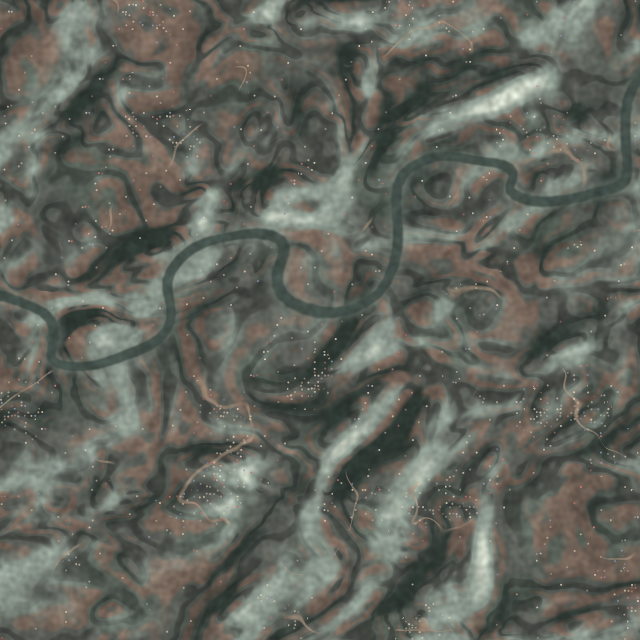
Give the GLSL for this texture, as a Shadertoy shader.

```glsl
// Aerial view of folded hills: warped ridge noise is lit from one side,
// flat ground carries brown contour bands, a meandering river crosses it,
// and clustered specks and thin tracks mark the settlements.

const vec3 SHADOW = vec3(0.18, 0.22, 0.20);
const vec3 GROUND = vec3(0.355, 0.37, 0.345);
const vec3 LIT = vec3(0.54, 0.59, 0.55);
const vec3 GLINT = vec3(0.82, 0.85, 0.79);
const vec3 SOIL = vec3(0.50, 0.415, 0.365);
const vec3 MEADOW = vec3(0.34, 0.40, 0.355);
const vec3 WATER = vec3(0.25, 0.30, 0.28);
const vec3 BANK = vec3(0.45, 0.49, 0.455);
const vec3 TRACK = vec3(0.70, 0.60, 0.51);

float hash(vec2 p) {
    return fract(sin(dot(p, vec2(127.1, 311.7))) * 43758.5453);
}

vec2 hash2(vec2 p) {
    return vec2(hash(p), hash(p + 57.3));
}

float cornerSlope(vec2 cell, vec2 corner, vec2 f) {
    return dot(hash2(cell + corner) * 2.0 - 1.0, f - corner);
}

// Gradient noise, roughly -0.6 to 0.6
float noise(vec2 p) {
    vec2 i = floor(p), f = fract(p);
    vec2 u = f * f * f * (f * (f * 6.0 - 15.0) + 10.0);
    vec2 e = vec2(1.0, 0.0);
    return mix(mix(cornerSlope(i, e.yy, f), cornerSlope(i, e.xy, f), u.x),
               mix(cornerSlope(i, e.yx, f), cornerSlope(i, e.xx, f), u.x), u.y);
}

// Rounded crests where the noise changes sign
float ridge(vec2 p) {
    float n = noise(p);
    return 1.0 - 2.0 * sqrt(n * n + 0.004);
}

float terrain(vec2 p) {
    p += 0.65 * vec2(noise(p * 0.8 + 3.7), noise(p * 0.8 + 19.2));
    p += 0.22 * vec2(noise(p * 1.9 + 8.1), noise(p * 1.9 + 31.4));
    float height = 0.0, amplitude = 0.45;
    for (int i = 0; i < 3; i++) {
        height += amplitude * ridge(p);
        p = mat2(1.6, 1.2, -1.2, 1.6) * p + 5.3;
        amplitude *= 0.38;
    }
    return height;
}

float slopeToward(vec2 p, vec2 light, float reach) {
    return (terrain(p + light * reach) - terrain(p - light * reach)) / (2.0 * reach);
}

vec3 hillShade(float s) {
    vec3 c = mix(SHADOW, GROUND, smoothstep(-1.2, 0.1, s));
    c = mix(c, LIT, smoothstep(0.0, 1.0, s));
    return mix(c, GLINT, smoothstep(0.9, 2.1, s));
}

// Crossings lean backwards, so the bends swell into loops
vec2 riverPoint(float t) {
    float bend = t * 21.0;
    float swing = 0.08 + 0.03 * sin(t * 13.0 + 1.0);
    return vec2(mix(-0.1, 1.1, t) - 0.036 * sin(2.0 * bend),
                0.40 + 0.42 * t + swing * sin(bend));
}

float segmentDistance(vec2 p, vec2 a, vec2 b) {
    vec2 pa = p - a, ba = b - a;
    return length(pa - ba * clamp(dot(pa, ba) / dot(ba, ba), 0.0, 1.0));
}

float riverDistance(vec2 p) {
    const int STEPS = 96;
    float d = 1.0;
    vec2 a = riverPoint(0.0);
    for (int i = 1; i <= STEPS; i++) {
        vec2 b = riverPoint(float(i) / float(STEPS));
        d = min(d, segmentDistance(p, a, b));
        a = b;
    }
    return d;
}

// Roof specks: colour in rgb, coverage in a
vec4 specks(vec2 uv, float scale, float density) {
    vec2 cell = floor(uv * scale);
    vec2 centre = 0.3 + 0.4 * hash2(cell + 11.0);
    float present = step(hash(cell), density);
    float spot = 1.0 - smoothstep(0.10, 0.48, length(fract(uv * scale) - centre));
    float kind = hash(cell + 71.0);
    vec3 tint = mix(vec3(0.80, 0.74, 0.66), vec3(0.76, 0.45, 0.43), step(0.65, kind));
    tint = mix(tint, vec3(0.54, 0.56, 0.66), step(0.82, kind));
    return vec4(tint, spot * present * (0.4 + 0.6 * hash(cell + 29.0)));
}

void mainImage(out vec4 fragColor, in vec2 fragCoord) {
    vec2 uv = fragCoord / iResolution.y;
    vec2 hill = vec2(dot(uv, vec2(0.87, 0.49)) * 4.6, dot(uv, vec2(-0.49, 0.87)) * 6.2);

    // Lit relief
    float height = terrain(hill);
    float slope = 1.3 * slopeToward(hill, vec2(0.30, -0.95), 0.09);
    slope += 0.7 * noise(uv * 4.0 + 60.0) + 0.08;
    vec3 color = hillShade(slope);

    // Vegetation and contour bands on gentle ground
    float gentle = 1.0 - smoothstep(0.35, 1.05, abs(slope + 0.1));
    float patches = noise(uv * 6.0 + 40.0) + 0.6 * noise(uv * 30.0);
    float wave = sin(height * 58.0 + 4.0 * noise(uv * 12.0) + 1.5 * noise(uv * 35.0));
    color = mix(color, MEADOW, 0.4 * gentle * smoothstep(0.0, 0.3, noise(uv * 9.0 + 4.0)));
    float soil = smoothstep(0.2, 0.95, 0.85 * wave + 1.7 * patches);
    color = mix(color, SOIL * (0.95 + 0.3 * slope), 0.85 * soil * gentle);
    color *= 1.0 - 0.24 * gentle * smoothstep(0.3, 0.95, -wave);

    // River with pale banks
    float d = riverDistance(uv + 0.02 * vec2(noise(uv * 9.0), noise(uv * 9.0 + 7.0)));
    color = mix(color, BANK, 0.45 * (1.0 - smoothstep(0.008, 0.024, d)));
    color = mix(color, WATER, 0.9 * (1.0 - smoothstep(0.005, 0.010, d)));

    // Tracks and settlements, kept off the water
    float land = smoothstep(0.010, 0.018, d);
    float cluster = smoothstep(0.0, 0.42, noise(uv * 7.0 + 13.0) + 0.4 * noise(uv * 22.0));
    float line = abs(noise(uv * 5.5 + 0.15 * noise(uv * 25.0) + 23.0));
    float track = 1.0 - smoothstep(0.002, 0.012, line);
    color = mix(color, TRACK, 0.6 * track * land * smoothstep(0.05, 0.6, cluster));
    vec4 roofs = specks(uv, 190.0, 0.006 + 0.26 * cluster * cluster);
    color = mix(color, roofs.rgb, roofs.a * land);

    // Fine ground texture
    color *= 1.0 + 0.24 * noise(uv * 45.0) + 0.20 * noise(uv * 100.0);
    fragColor = vec4(color, 1.0);
}
```
